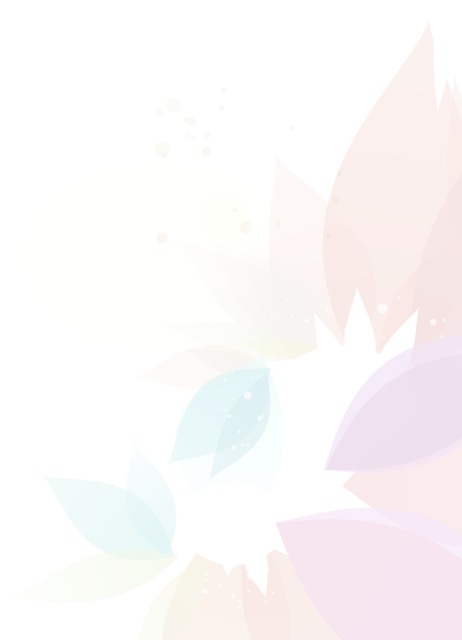
A WebGL 1 fragment shader for this background:

```glsl
precision highp float;

uniform vec2 u_resolution;

vec2 p;        // canvas position, 5.54 wide and 7.68 high
float pixel;   // edge softness in canvas units
vec3 color;

vec2 hash2(float n) {
  return fract(sin(vec2(n * 12.99 + 1.7, n * 78.23 + 4.1)) * 4375.85);
}

// Coverage of a pointed petal in x, position along its axis in y
vec2 petal(vec2 base, vec2 tip, float left, float right) {
  vec2 axis = tip - base;
  float len = length(axis);
  vec2 dir = axis / len;
  vec2 q = p - base;
  float t = clamp(dot(q, dir) / len, 0.0, 1.0);
  float side = dot(q, vec2(-dir.y, dir.x));
  float width = 5.56 * pow(t, 1.1) * pow(1.0 - t, 1.4);
  float inside = (side > 0.0 ? left : right) * width - abs(side);
  float range = step(0.001, t) * step(t, 0.999);
  return vec2(smoothstep(-pixel, pixel, inside) * range, t);
}

// Milky petal that fades towards the tip and darkens overlaps slightly
void glaze(vec2 base, vec2 tip, float left, float right, vec3 tint, float fade) {
  vec2 m = petal(base, tip, left, right);
  vec3 layer = mix(tint, tint * color, 0.25);
  color = mix(color, layer, m.x * mix(1.0, fade, m.y));
}

void whitePetal(vec2 base, vec2 tip, float width) {
  color = mix(color, vec3(1.0), petal(base, tip, width, width).x);
}

void whiteCore(vec2 center, vec2 radius) {
  float d = (1.0 - length((p - center) / radius)) * radius.y;
  color = mix(color, vec3(1.0), smoothstep(-pixel, pixel, d));
}

float disc(vec2 center, float radius) {
  return smoothstep(pixel, -pixel, length(p - center) - radius);
}

void upperFlower() {
  // Rose petals
  glaze(vec2(4.6, 2.7), vec2(6.6, 5.2), 0.8, 0.8, vec3(0.98, 0.925, 0.925), 0.8);
  glaze(vec2(4.1, 3.0), vec2(3.3, 5.85), 0.47, 0.75, vec3(0.985, 0.945, 0.935), 0.4);
  glaze(vec2(4.5, 2.9), vec2(5.15, 7.45), 0.9, 0.95, vec3(0.98, 0.925, 0.915), 0.7);
  glaze(vec2(5.5, 4.5), vec2(5.45, 6.8), 0.12, 0.3, vec3(0.985, 0.935, 0.925), 0.6);
  whitePetal(vec2(5.25, 6.35), vec2(5.42, 8.4), 0.11);
  glaze(vec2(4.95, 3.2), vec2(5.95, 6.3), 0.33, 0.9, vec3(0.97, 0.915, 0.92), 0.7);

  // Pale green fan
  for (int i = 0; i < 3; i++) {
    vec2 tip = vec2(2.1 + 0.42 * float(i), 4.82);
    glaze(vec2(3.9, 3.35), tip, 0.32, 0.4, vec3(0.975, 0.968, 0.958), 0.1);
  }
  glaze(vec2(3.6, 3.38), vec2(1.95, 3.8), 0.18, 0.22, vec3(0.978, 0.982, 0.96), 0.3);
  glaze(vec2(3.9, 3.45), vec2(2.8, 3.6), 0.14, 0.1, vec3(0.975, 0.975, 0.91), 0.2);
  glaze(vec2(3.25, 3.25), vec2(1.6, 3.15), 0.2, 0.33, vec3(0.985, 0.968, 0.955), 0.3);
  glaze(vec2(3.25, 3.25), vec2(2.2, 3.5), 0.17, 0.08, vec3(0.965, 0.965, 0.95), 0.4);

  // White heart
  whiteCore(vec2(4.1, 2.78), vec2(0.92, 0.75));
  whitePetal(vec2(4.2, 2.9), vec2(3.76, 3.95), 0.15);
  whitePetal(vec2(4.35, 2.9), vec2(4.28, 4.25), 0.19);
  whitePetal(vec2(4.45, 2.8), vec2(5.03, 4.0), 0.18);

  // Aqua petals over a pale glow
  glaze(vec2(3.15, 3.4), vec2(2.8, 1.0), 0.4, 0.9, vec3(0.95, 0.992, 0.992), 0.0);
  glaze(vec2(3.24, 3.26), vec2(2.0, 2.1), 0.4, 0.4, vec3(0.9, 0.965, 0.972), 0.6);
  glaze(vec2(3.2, 3.2), vec2(2.5, 1.9), 0.3, 0.17, vec3(0.895, 0.95, 0.96), 0.6);
}

void lowerFlower() {
  // Peach petals
  glaze(vec2(2.9, 1.7), vec2(2.4, -2.4), 0.8, 0.75, vec3(0.982, 0.945, 0.92), 0.7);
  glaze(vec2(3.0, 1.6), vec2(4.4, -1.8), 0.6, 0.6, vec3(0.98, 0.93, 0.92), 0.9);
  glaze(vec2(2.5, 1.0), vec2(1.5, -0.5), 0.25, 0.25, vec3(0.975, 0.975, 0.93), 0.1);

  // White heart
  whiteCore(vec2(2.8, 1.4), vec2(0.62, 0.5));
  whitePetal(vec2(2.95, 1.35), vec2(3.19, 0.5), 0.14);
  whitePetal(vec2(2.82, 1.4), vec2(2.72, 0.75), 0.15);
  whitePetal(vec2(3.0, 1.5), vec2(3.74, 0.93), 0.15);

  // Aqua and green leaves
  glaze(vec2(2.1, 1.0), vec2(0.5, 1.98), 0.4, 0.38, vec3(0.91, 0.972, 0.965), 0.5);
  glaze(vec2(2.0, 1.0), vec2(1.6, 2.4), 0.3, 0.27, vec3(0.915, 0.97, 0.975), 0.2);
  glaze(vec2(2.15, 1.0), vec2(0.12, 0.48), 0.27, 0.27, vec3(0.965, 0.98, 0.935), 0.2);
}

void rightPetals() {
  glaze(vec2(4.1, 1.85), vec2(8.0, 2.2), 0.9, 0.9, vec3(0.985, 0.918, 0.925), 0.9);
  glaze(vec2(3.88, 2.04), vec2(6.7, 3.75), 0.72, 0.6, vec3(0.965, 0.92, 0.975), 0.9);
  glaze(vec2(3.9, 2.04), vec2(6.7, 3.55), 0.58, 0.45, vec3(0.945, 0.9, 0.945), 0.9);
  glaze(vec2(3.3, 1.41), vec2(7.0, -0.6), 0.95, 0.9, vec3(0.972, 0.935, 0.985), 0.9);
  glaze(vec2(3.3, 1.41), vec2(7.0, -0.8), 0.78, 0.85, vec3(0.975, 0.915, 0.945), 0.9);
}

void scatteredDots() {
  // Warm dots drifting above the leaves
  for (int i = 0; i < 20; i++) {
    vec2 h = hash2(float(i) + 3.0);
    vec2 r = hash2(float(i) + 51.0);
    vec2 center = vec2(1.6, 4.8) + vec2(2.5, 1.9) * h;
    vec3 tint = mix(vec3(0.985, 0.965, 0.945), vec3(0.99, 0.99, 0.97), r.y);
    color *= mix(vec3(1.0), tint, disc(center, 0.03 + 0.08 * r.x * r.x * r.x));
  }
  color *= 1.0 - vec3(0.0, 0.0, 0.015) * disc(vec2(2.7, 5.08), 0.28);

  // White pollen around the hearts
  for (int i = 0; i < 16; i++) {
    vec2 h = hash2(float(i) + 90.0) - 0.5;
    float radius = 0.015 + 0.055 * pow(hash2(float(i) + 130.0).x, 3.0);
    float pollen = disc(vec2(4.3, 3.9) + h * vec2(2.1, 0.6), radius);
    pollen = max(pollen, disc(vec2(2.9, 0.7) + h.yx * vec2(0.9, 0.6), radius));
    pollen = max(pollen, disc(vec2(2.9, 2.8) + h * vec2(0.5, 1.0), radius * 0.8));
    color = mix(color, vec3(1.0), 0.7 * pollen);
  }
}

void main() {
  p = gl_FragCoord.xy / u_resolution * vec2(5.54, 7.68);
  pixel = 6.0 / u_resolution.y;

  // White ground with a faint cream glow
  vec2 g = (p - vec2(1.9, 4.6)) / vec2(1.3, 0.9);
  color = 1.0 - vec3(0.0, 0.001, 0.01) * exp(-dot(g, g));

  upperFlower();
  lowerFlower();
  rightPetals();
  scatteredDots();
  gl_FragColor = vec4(color, 1.0);
}
```
